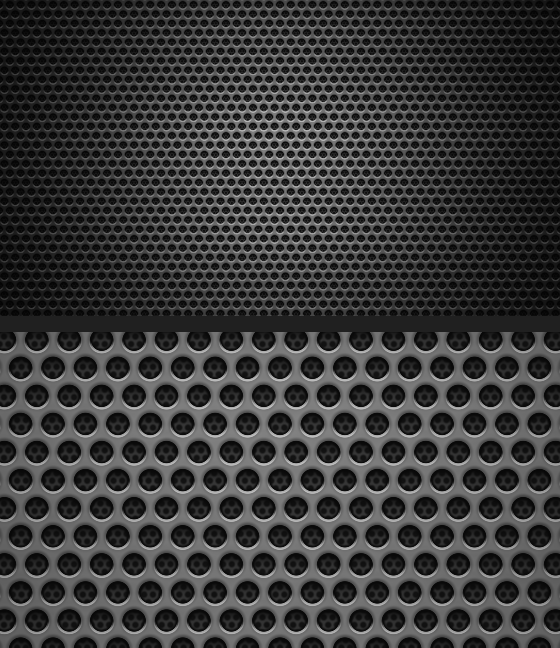
Top: the whole. Bottom: its middle third, enlarged.
Reproduce this pattern procedurally as a Shadertoy shader.

```glsl
#define PITCH 0.0342         // hole spacing, in canvas heights
#define HOLE_RADIUS 0.365    // in pitches
#define RIM_WIDTH 0.045
#define MESH_SCALE 3.7       // back mesh cells per pitch
#define PLATE_CENTRE 0.49
#define PLATE_EDGE 0.045
#define FALLOFF 2.6
#define HOLE_SHADE 0.012
#define GRAIN 0.04
#define BAND_DEPTH 0.04
#define SOFTNESS 1.0         // edge blur, in pixels
#define LATTICE_SHIFT vec2(0.0, 0.286)

const vec2 HEX = vec2(1.0, 1.7320508);

vec2 hashGradient(vec2 cell) {
    float a = 6.2832 * fract(sin(dot(cell, vec2(127.1, 311.7))) * 43758.5);
    return vec2(cos(a), sin(a));
}

float gradientNoise(vec2 p) {
    vec2 i = floor(p), f = fract(p);
    vec2 u = f * f * f * (f * (f * 6.0 - 15.0) + 10.0);
    vec2 e = vec2(0.0, 1.0);
    float low = mix(dot(hashGradient(i), f),
                    dot(hashGradient(i + e.yx), f - e.yx), u.x);
    float high = mix(dot(hashGradient(i + e), f - e),
                     dot(hashGradient(i + 1.0), f - 1.0), u.x);
    return mix(low, high, u.y);
}

// Offset from the nearest point of a staggered lattice with unit spacing
vec2 hexOffset(vec2 p) {
    vec2 a = mod(p + 0.5 * HEX, HEX) - 0.5 * HEX;
    vec2 b = mod(p, HEX) - 0.5 * HEX;
    return dot(a, a) < dot(b, b) ? a : b;
}

void mainImage(out vec4 fragColor, in vec2 fragCoord) {
    vec2 uv = (fragCoord - 0.5 * iResolution.xy) / iResolution.y;
    vec2 p = uv / PITCH - LATTICE_SHIFT;
    float px = 1.0 / (iResolution.y * PITCH);

    // Plate lit from the centre, with faint broad bands across it
    float light = mix(PLATE_EDGE, PLATE_CENTRE, exp(-FALLOFF * dot(uv, uv)));
    light *= 1.0 - BAND_DEPTH * cos(6.2832 * (uv.y + 0.08) / 0.35);
    float plate = light * (1.0 + GRAIN * gradientNoise(p * vec2(2.0, 5.0)));

    // Signed distance to the hole edge; lower is 1 at the bottom, -1 at the top
    vec2 q = hexOffset(p);
    float radius = length(q);
    float edge = radius - HOLE_RADIUS;
    float lower = -q.y / max(radius, 0.001);

    // Soft dark bevel around each hole, deepest above it
    plate *= 1.0 - smoothstep(0.14, 0.0, edge) * (0.24 - 0.14 * lower);

    // Hole interior: mesh behind it, with a dark ring of shadow inside the edge
    float dots = smoothstep(0.5, 0.2, length(hexOffset(p * MESH_SCALE)));
    float inner = smoothstep(-0.04, -0.15, edge);
    float topShadow = smoothstep(0.32, -0.05, q.y);
    float mesh = (1.0 - 0.8 * dots) * inner * mix(0.35, 1.0, topShadow);
    float hole = HOLE_SHADE + light * (0.05 + 0.36 * mesh);

    float blur = 0.5 * SOFTNESS * px;
    float shade = mix(hole, plate, smoothstep(-blur, blur, edge));

    // Thin bright crescent on the lower lip
    float lip = 1.0 - smoothstep(0.0, px, abs(edge) - 0.5 * RIM_WIDTH);
    float glint = lip * smoothstep(-0.1, 0.9, lower);
    shade = mix(shade, 1.35 * light + 0.13, 0.85 * glint);

    fragColor = vec4(vec3(shade), 1.0);
}
```
